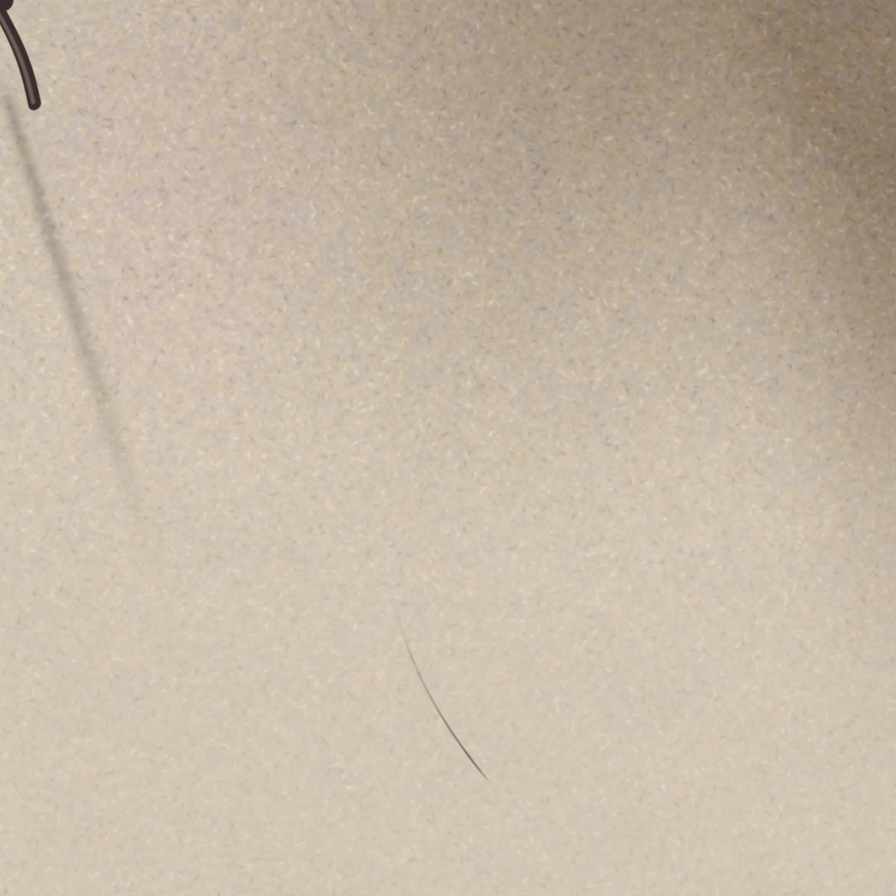
Write a three.js fragment shader that draws this texture.

```glsl
varying vec2 vUv;

float hash(vec2 p) {
  vec3 q = fract(vec3(p.xyx) * 0.1031);
  q += dot(q, q.yzx + 33.33);
  return fract((q.x + q.y) * q.z);
}

float noise(vec2 p) {
  vec2 cell = floor(p), f = fract(p);
  f = f * f * (3.0 - 2.0 * f);
  return mix(mix(hash(cell), hash(cell + vec2(1.0, 0.0)), f.x),
             mix(hash(cell + vec2(0.0, 1.0)), hash(cell + 1.0), f.x), f.y);
}

// Signed sum of short, soft, randomly turned flecks, one per cell
float flecks(vec2 p) {
  float sum = 0.0;
  for (int j = -1; j <= 1; j++) {
    for (int i = -1; i <= 1; i++) {
      vec2 cell = floor(p) + vec2(float(i), float(j));
      vec2 centre = cell + vec2(hash(cell + 7.0), hash(cell + 31.0));
      float angle = 3.1416 * hash(cell + 53.0);
      vec2 axis = vec2(cos(angle), sin(angle));
      vec2 d = p - centre;
      vec2 local = vec2(dot(d, axis), dot(d, vec2(-axis.y, axis.x)));
      float size = mix(0.7, 1.2, hash(cell + 71.0));
      float strength = hash(cell + 97.0) * 2.0 - 1.0;
      local /= vec2(0.42, 0.2) * size;
      sum += strength * abs(strength) * exp(-dot(local, local));
    }
  }
  return sum;
}

float segment(vec2 p, vec2 a, vec2 b) {
  vec2 ab = b - a;
  return length(p - a - ab * clamp(dot(p - a, ab) / dot(ab, ab), 0.0, 1.0));
}

void main() {
  vec2 uv = vUv;

  // Broad light: dim towards the upper right, with a darker right edge
  float cloud = noise(uv * 4.0 + 3.0) - 0.5;
  float upper = smoothstep(0.35, 1.1, uv.y + 0.08 * cloud) * smoothstep(-0.05, 0.9, uv.x);
  float side = smoothstep(0.8, 1.06, uv.x + 0.1 * (uv.y - 0.6) + 0.04 * cloud)
             * smoothstep(0.0, 0.7, uv.y);
  float shade = min(upper + 0.5 * side, 1.1);
  vec3 color = mix(vec3(0.825, 0.775, 0.705), vec3(0.58, 0.515, 0.44), shade);

  // Pink glow at the upper left, and faint warm and grey patches
  vec2 glow = (uv - vec2(0.2, 0.77)) / vec2(0.14, 0.22);
  color += vec3(0.005, -0.008, 0.008) * exp(-dot(glow, glow));
  color -= 0.03 * smoothstep(0.55, 1.0, uv.y) * (1.0 - smoothstep(0.0, 0.4, uv.x));
  color += vec3(0.008, 0.008, 0.002) * (noise(uv * 13.0) - 0.5);
  color += vec3(0.006, 0.006, -0.012) * (noise(uv * 45.0 + 9.0) - 0.5);

  // Grain and flecks, softer towards the bottom
  float contrast = mix(0.6, 1.1, smoothstep(0.15, 0.8, uv.y));
  float grain = noise(uv * 150.0) + noise(uv * 270.0 + 17.0) - 1.0;
  color += contrast * (0.035 * grain + 0.075 * flecks(uv * 115.0));
  color += contrast * vec3(0.025, 0.01, -0.03) * (noise(uv * 130.0 + 41.0) - 0.5);

  // Soft slanted shadow below the rod
  float shadowX = 0.013 + 0.313 * (0.876 - uv.y);
  float shadowWidth = mix(0.013, 0.008, smoothstep(0.4, 0.9, uv.y));
  float shadow = exp(-pow((uv.x - shadowX) / shadowWidth, 2.0));
  shadow *= smoothstep(0.32, 0.75, uv.y) * (1.0 - smoothstep(0.88, 0.92, uv.y));
  color *= 1.0 - 0.17 * shadow;

  // Thin curved scratch, broken and darkest at its lower end
  float t = 0.35 - uv.y;
  float scratch = abs(uv.x - 0.436 - 0.153 * t - 1.53 * t * t);
  float scratchFade = smoothstep(0.0, 0.2, t) * (1.0 - smoothstep(0.215, 0.225, t));
  scratchFade *= 0.4 + 0.6 * noise(vec2(uv.y * 90.0, 5.0));
  color *= 1.0 - 0.4 * scratchFade * (1.0 - smoothstep(0.0006, 0.0026, scratch));

  // Dark bent rod with a lengthwise sheen, and its knob in the corner
  vec2 bent = uv - vec2(0.006 * sin((uv.y - 0.88) * 28.0), 0.0);
  float rod = segment(bent, vec2(-0.002, 0.99), vec2(0.038, 0.884)) - 0.007;
  float knob = length(uv - vec2(0.002, 1.0)) - 0.013;
  float sheen = segment(bent, vec2(-0.004, 0.988), vec2(0.036, 0.886));
  vec3 metal = mix(vec3(0.22, 0.18, 0.17), vec3(0.43, 0.37, 0.35),
                   1.0 - smoothstep(0.0005, 0.004, sheen));
  color = mix(color, metal, 1.0 - smoothstep(-0.0012, 0.0012, min(rod, knob)));

  gl_FragColor = vec4(color, 1.0);
}
```
